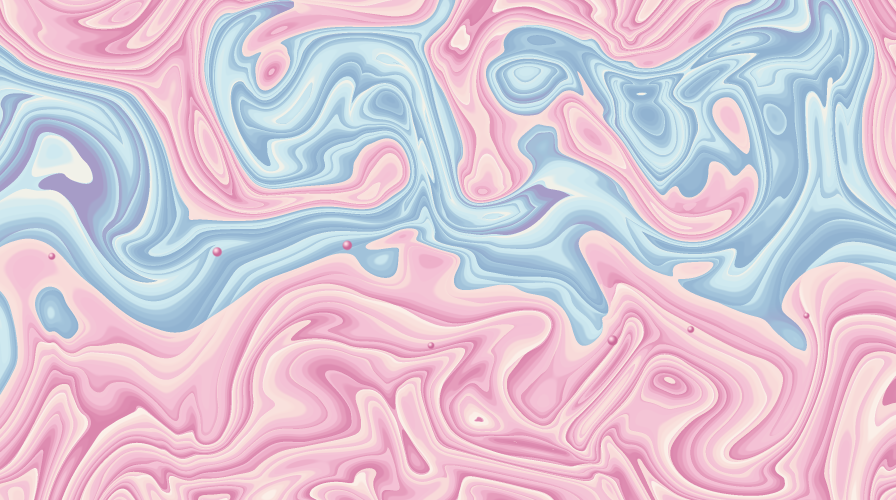
Reproduce this background procedurally as a WebGL 1 fragment shader.

```glsl
precision highp float;
uniform vec2 u_resolution;

vec2 hash2(vec2 c) {
  return fract(sin(vec2(dot(c, vec2(127.1, 311.7)), dot(c, vec2(269.5, 183.3)))) * 43758.5);
}

// Wavy border between the lower rose cream and the blue band
float shoreline(float x) {
  return 0.44 + 0.08 * cos(11.6 * (x - 0.06)) + 0.03 * sin(5.0 * x - 4.0);
}

// Cellular vortices: one twist around a jittered centre in every cell
vec2 swirl(vec2 p, float size, float turn) {
  vec2 cell = floor(p / size);
  vec2 shift = vec2(0.0);
  for (int j = -1; j <= 1; j++) {
    for (int i = -1; i <= 1; i++) {
      vec2 id = cell + vec2(float(i), float(j));
      vec2 rnd = hash2(id);
      vec2 arm = p / size - id - 0.25 - 0.5 * rnd;
      float fall = max(0.0, 1.0 - dot(arm, arm) / 0.64);
      float spin = fract(rnd.x * 7.0) > 0.5 ? 1.0 : -1.0;
      float angle = spin * turn * (0.5 + rnd.y) * fall * fall;
      float c = cos(angle), s = sin(angle);
      shift += vec2(c * arm.x - s * arm.y, s * arm.x + c * arm.y) - arm;
    }
  }
  return p + shift * size;
}

vec3 roseRamp(float tone) {
  vec3 col = mix(vec3(0.86, 0.53, 0.68), vec3(0.91, 0.63, 0.75), smoothstep(0.05, 0.28, tone));
  col = mix(col, vec3(0.955, 0.755, 0.835), smoothstep(0.25, 0.42, tone));
  col = mix(col, vec3(0.975, 0.87, 0.855), smoothstep(0.5, 0.72, tone));
  return mix(col, vec3(0.985, 0.95, 0.92), smoothstep(0.72, 0.95, tone));
}

vec3 blueRamp(float tone, float violet) {
  vec3 shade = mix(vec3(0.57, 0.70, 0.82), vec3(0.65, 0.61, 0.78), violet);
  vec3 col = mix(shade, vec3(0.64, 0.77, 0.86), smoothstep(0.12, 0.4, tone));
  col = mix(col, vec3(0.81, 0.915, 0.94), smoothstep(0.38, 0.6, tone));
  return mix(col, vec3(0.97, 0.95, 0.91), smoothstep(0.7, 0.95, tone));
}

vec3 marble(vec2 p) {
  // Calm flow along the shoreline, strong curls away from it
  float calm = smoothstep(0.02, 0.2, abs(p.y - shoreline(p.x)));
  vec2 q = swirl(p, 0.42, mix(0.4, 2.3, calm));
  q = swirl(q + 3.7, 0.23, mix(0.2, 1.1, calm)) - 3.7;
  q += 0.018 * sin(q.yx * vec2(13.0, 11.0) + vec2(0.5, 2.0));
  q += 0.007 * sin(q.yx * vec2(29.0, 25.0) + vec2(1.7, 0.3));

  // Signed depth into the blue band
  float ceiling = 0.83 + 0.18 * cos(8.0 * q.x);
  float depth = min(q.y - shoreline(q.x), ceiling - q.y);

  // Overlapping folds: slow rise to a highlight, then a crisp drop
  float phase = depth * 6.5 + 0.55 * sin(q.x * 5.0 + q.y * 3.0);
  float wide = fract(phase);
  float fine = fract(phase * 2.6 + 0.6 * sin(q.x * 7.0 - q.y * 4.0));
  float tone = 0.65 * wide + 0.35 * fine;

  // Pale rim on the rose side, soft shadow on the blue side
  float rim = exp(-abs(depth) * 28.0);
  tone = depth < 0.0 ? mix(tone, 0.8, rim) : tone * (1.0 - 0.4 * rim);

  // Flat painted steps with slightly soft transitions
  float level = tone * 9.0;
  tone = (floor(level) + smoothstep(0.55, 1.0, fract(level))) / 9.0;

  float violet = smoothstep(0.2, 0.7, sin(p.x * 6.5 + 0.8) * sin(p.y * 7.0 - 3.0));
  return depth < 0.0 ? roseRamp(tone) : blueRamp(tone, violet);
}

void main() {
  // Supersampling smooths every fold edge
  vec3 col = vec3(0.0);
  for (int j = 0; j < 3; j++) {
    for (int i = 0; i < 3; i++) {
      vec2 jitter = (vec2(float(i), float(j)) - 1.0) / 3.0;
      col += marble((gl_FragCoord.xy + jitter) / u_resolution.y) / 9.0;
    }
  }

  // Small glossy beads
  vec2 p = gl_FragCoord.xy / u_resolution.y;
  float px = 1.0 / u_resolution.y;
  for (int k = 0; k < 7; k++) {
    vec2 rnd = hash2(vec2(float(k), 4.0));
    vec2 centre = vec2((float(k) + 0.2 + 0.6 * rnd.x) * 0.256, 0.3 + 0.35 * rnd.y);
    float radius = 0.005 + 0.005 * rnd.x;
    vec2 arm = p - centre;
    float gloss = smoothstep(radius, 0.0, length(arm - radius * vec2(-0.3, 0.35)));
    vec3 bead = mix(vec3(0.80, 0.42, 0.60), vec3(1.0, 0.86, 0.90), gloss);
    col = mix(col, bead, smoothstep(px, -px, length(arm) - radius));
  }
  gl_FragColor = vec4(col, 1.0);
}
```
